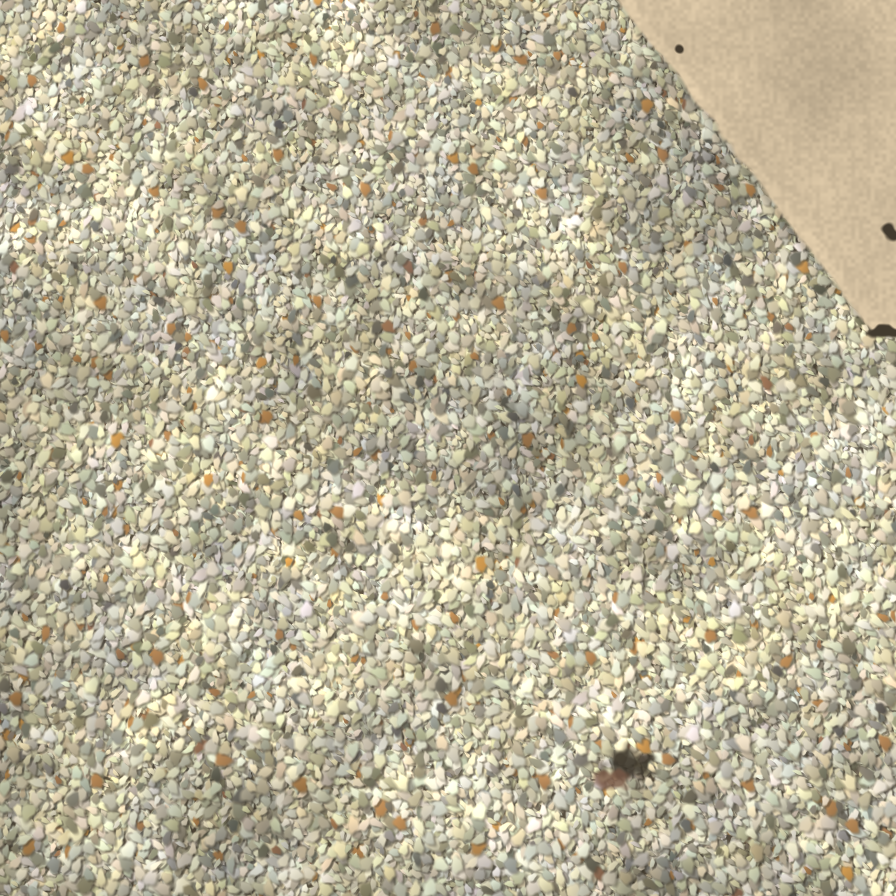
Write a Shadertoy shader that draws this texture.

```glsl
// Sunlit pale gravel meeting the corner of a smooth sandstone slab.
// Layers of jittered, wobbly ellipses are piled up, each casting a small
// shadow; the slab is a half-plane cut with a mottled, speckled surface.

#define GRAIN_DENSITY 68.0
#define LAYERS 6
#define SHADOW_STRENGTH 0.52
#define SHADOW_OFFSET vec2(0.17, -0.13)
#define EDGE_SOFTNESS 0.36
#define PERSPECTIVE 0.24
#define ACCENT_SHARE 0.004
#define WARM_TINT vec3(1.02, 0.97, 0.79)
#define COOL_TINT vec3(0.97, 0.965, 0.89)
#define SOIL_COLOR vec3(0.33, 0.29, 0.23)
#define SHADOW_COLOR vec3(0.29, 0.265, 0.215)
#define SLAB_COLOR vec3(0.80, 0.725, 0.605)

float hash(vec2 p) {
    return fract(sin(dot(p, vec2(127.1, 311.7))) * 43758.5453);
}

vec2 hash2(vec2 p) {
    return vec2(hash(p), hash(p + 57.3));
}

float noise(vec2 p) {
    vec2 i = floor(p), f = fract(p);
    f = f * f * (3.0 - 2.0 * f);
    return mix(mix(hash(i), hash(i + vec2(1, 0)), f.x),
               mix(hash(i + vec2(0, 1)), hash(i + vec2(1, 1)), f.x), f.y);
}

float fbm(vec2 p) {
    float sum = 0.0, amp = 0.5;
    for (int i = 0; i < 4; i++) {
        sum += amp * noise(p);
        p = p * 2.03 + 17.7;
        amp *= 0.5;
    }
    return sum / 0.9375;
}

// Soft irregular blot, 1 inside and 0 outside
float blot(vec2 uv, vec2 center, vec2 radius) {
    float d = length((uv - center) / radius) + 0.9 * (noise(uv * 110.0) - 0.5);
    return smoothstep(1.3, 0.6, d);
}

// Stone colour: mostly cream, some grey, a few dark or rusty
vec3 stoneColor(vec2 id) {
    float tone = 0.58 + 0.37 * sqrt(hash(id + 3.1));
    if (hash(id + 8.6) < 0.10) tone *= 0.66;
    vec3 color = tone * mix(WARM_TINT, COOL_TINT, hash(id + 5.7));
    color *= 1.0 + 0.06 * (vec3(hash(id + 1.3), hash(id + 2.4), hash(id + 4.9)) - 0.5);
    float accent = hash(id + 9.2);
    if (accent < ACCENT_SHARE)
        color = mix(vec3(0.78, 0.58, 0.30), vec3(0.56, 0.42, 0.33), hash(id + 6.5));
    return color;
}

// Normalised distance of a wobbly ellipse, 1 on its outline
float stoneShape(vec2 e, vec2 radius, float phase) {
    e /= radius;
    float a = atan(e.y, e.x + 1e-5);
    return length(e) * (1.0 + 0.11 * sin(3.0 * a + phase) + 0.06 * sin(5.0 * a - phase));
}

vec3 gravel(vec2 uv) {
    // Stones shrink gently toward the top
    vec2 ground = vec2((uv.x - 0.5) * (1.0 + PERSPECTIVE * uv.y),
                       uv.y + 0.5 * PERSPECTIVE * uv.y * uv.y);
    vec3 color = SOIL_COLOR;
    for (int k = 0; k < LAYERS; k++) {
        float layer = float(k);
        vec2 p = ground * GRAIN_DENSITY * (1.0 + 0.09 * mod(layer * 2.0, 5.0)) + layer * 13.37;
        vec2 cell = floor(p);
        for (int j = -1; j <= 1; j++)
        for (int i = -1; i <= 1; i++) {
            vec2 id = cell + vec2(i, j);
            vec2 key = id + layer * 101.0;
            vec2 offset = p - id - 0.15 - 0.7 * hash2(key);
            float angle = 1.75 + 2.3 * (hash(key + 21.0) - 0.5);
            float c = cos(angle), s = sin(angle);
            mat2 turn = mat2(c, -s, s, c);
            float size = mix(0.30, 0.70, hash(key + 31.0));
            vec2 radius = size * vec2(1.0, mix(0.45, 0.85, hash(key + 41.0)));
            float phase = 6.283 * hash(key + 51.0);
            float shade = stoneShape(turn * (offset - SHADOW_OFFSET), radius, phase);
            color = mix(color, SHADOW_COLOR, SHADOW_STRENGTH * smoothstep(1.4, 0.65, shade));
            float d = stoneShape(turn * offset, radius, phase);
            float light = 1.0 + 0.08 * dot(offset / size, vec2(-0.7, 0.7));
            float mask = smoothstep(1.0 + EDGE_SOFTNESS, 1.0 - EDGE_SOFTNESS, d);
            color = mix(color, stoneColor(key) * light, mask);
        }
    }
    // Uneven damp patches, broad and small, shifting a little in hue
    float damp = fbm(uv * 8.0 + 4.0) - 0.5;
    color *= 1.01 + 0.48 * damp + 0.20 * (noise(uv * 34.0) - 0.5);
    color *= 1.0 + vec3(0.03, 0.01, -0.07) * (fbm(uv * 24.0 + 31.0) - 0.5) * 2.0;
    return color;
}

vec3 slab(vec2 uv, float inside) {
    vec3 color = SLAB_COLOR * (0.90 + 0.18 * fbm(uv * 11.0));
    color *= 0.95 + 0.10 * noise(uv * 230.0);
    color *= 1.0 + 0.06 * smoothstep(0.018, 0.006, inside);
    float debris = max(blot(uv, vec2(0.76, 0.945), vec2(0.005)),
                       blot(uv, vec2(0.994, 0.74), vec2(0.009, 0.011)));
    return mix(color, SOIL_COLOR * 0.8, debris);
}

void mainImage(out vec4 fragColor, in vec2 fragCoord) {
    vec2 uv = fragCoord / iResolution.xy;
    vec3 color = gravel(uv);

    // Dark clump of litter with a rusty leaf beside it
    color = mix(color, SOIL_COLOR * 0.65, 0.85 * blot(uv, vec2(0.70, 0.15), vec2(0.027, 0.018)));
    color = mix(color, vec3(0.47, 0.34, 0.27), 0.8 * blot(uv, vec2(0.685, 0.13), vec2(0.017, 0.010)));

    // Slab corner: slanted side, nearly level lower side
    float side = dot(uv - vec2(0.69, 1.0), vec2(0.792, 0.610));
    float inside = min(side, uv.y - 0.63) + 0.006 * (noise(uv * 45.0) - 0.5);
    color *= 1.0 - 0.18 * smoothstep(-0.010, 0.0, inside);
    color = mix(color, slab(uv, inside), smoothstep(-0.003, 0.003, inside));
    color = mix(color, SOIL_COLOR * 0.8, blot(uv, vec2(0.987, 0.63), vec2(0.016, 0.006)));

    fragColor = vec4(clamp(color, 0.0, 1.0), 1.0);
}
```
